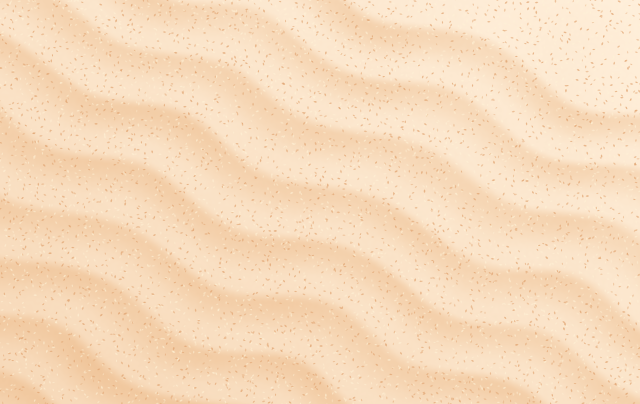
Reproduce this texture procedurally as a WebGL 2 fragment shader.

```glsl
#version 300 es
precision highp float;
// Wind-rippled sand seen from above: slanted, wavy ridges with a crisp shaded
// edge fading into light, a diagonal light falloff, and scattered tiny grains.
// Ridges come from a warped phase field, grains from rotated jittered grids.

uniform vec2 u_resolution;
out vec4 fragColor;

const float TAU = 6.2831853;

vec3 hash3(vec2 p) {
  vec3 q = fract(p.xyx * vec3(0.1031, 0.1030, 0.0973));
  q += dot(q, q.yxz + 33.33);
  return fract((q.xxy + q.yzz) * q.zyx);
}

float gradientNoise(vec2 p) {
  vec2 cell = floor(p), f = fract(p);
  vec2 w = f * f * f * (f * (f * 6.0 - 15.0) + 10.0);
  vec4 corner;
  for (int k = 0; k < 4; k++) {
    vec2 o = vec2(k & 1, k >> 1);
    float a = TAU * hash3(cell + o + 57.0).x;
    corner[k] = dot(vec2(cos(a), sin(a)), f - o);
  }
  return mix(mix(corner.x, corner.y, w.x), mix(corner.z, corner.w, w.x), w.y);
}

mat2 rotation(float a) {
  return mat2(cos(a), sin(a), -sin(a), cos(a));
}

// Shadow of the ridges: quick rise at each crest, slow fade down the slope.
float rippleShadow(vec2 p) {
  float depth = 1.0 - p.y;
  float along = p.x + 0.62 * depth + 0.05 * gradientNoise(p * 2.3);
  float bend = 0.032 * sin(TAU * (along - 0.80) / 0.62);
  float across = depth - 0.42 * p.x - bend + 0.03 * gradientNoise(p * 3.1 + 9.0);
  float phase = (across + 0.378) / 0.165 + 0.1;
  float f = fract(phase);
  float shadow = smoothstep(0.0, 0.22, f) * (1.0 - smoothstep(0.2, 0.86, f));
  float strength = 1.0 + 0.45 * gradientNoise(p * 3.7 + 21.0);
  return shadow * strength * step(0.0, phase);
}

// Coverage of one layer of small, randomly turned oval grains.
float grains(vec2 p, float layer) {
  float size = 0.02;
  vec2 g = rotation(0.5 + layer * 1.3) * p / size + layer * 71.0 + 200.0;
  vec3 r = hash3(floor(g));
  vec3 s = hash3(floor(g) + 311.0);
  vec2 d = (fract(g) - 0.2 - 0.6 * r.xy) * size;
  d = rotation(TAU * s.x) * d * vec2(0.75, 1.3);
  float radius = mix(0.0017, 0.0027, s.y);
  float soft = 0.6 / u_resolution.y + 0.0003;
  float cover = 1.0 - smoothstep(radius - soft, radius + soft, length(d));
  return cover * step(r.z, 0.43) * mix(0.5, 1.0, s.z);
}

void main() {
  vec2 p = gl_FragCoord.xy / u_resolution.y;
  float aspect = u_resolution.x / u_resolution.y;

  // Light level: brighter towards the upper right, darker under the crests
  float falloff = 0.5 * (p.x / aspect + p.y);
  float light = 0.47 + 0.5 * falloff - 0.42 * rippleShadow(p);
  light += 0.05 * gradientNoise(p * 6.0) + 0.03 * gradientNoise(p * 90.0);
  vec3 color = mix(vec3(0.94, 0.77, 0.60), vec3(1.0, 0.94, 0.86),
                   clamp(light, -0.1, 1.0));

  // Pale and rust-coloured grains
  for (int i = 0; i < 2; i++) {
    float layer = float(i);
    color = mix(color, vec3(1.0, 0.95, 0.84), 0.65 * grains(p, layer + 2.0));
    color = mix(color, vec3(0.88, 0.64, 0.44), 0.75 * grains(p, layer));
  }

  fragColor = vec4(color, 1.0);
}
```
